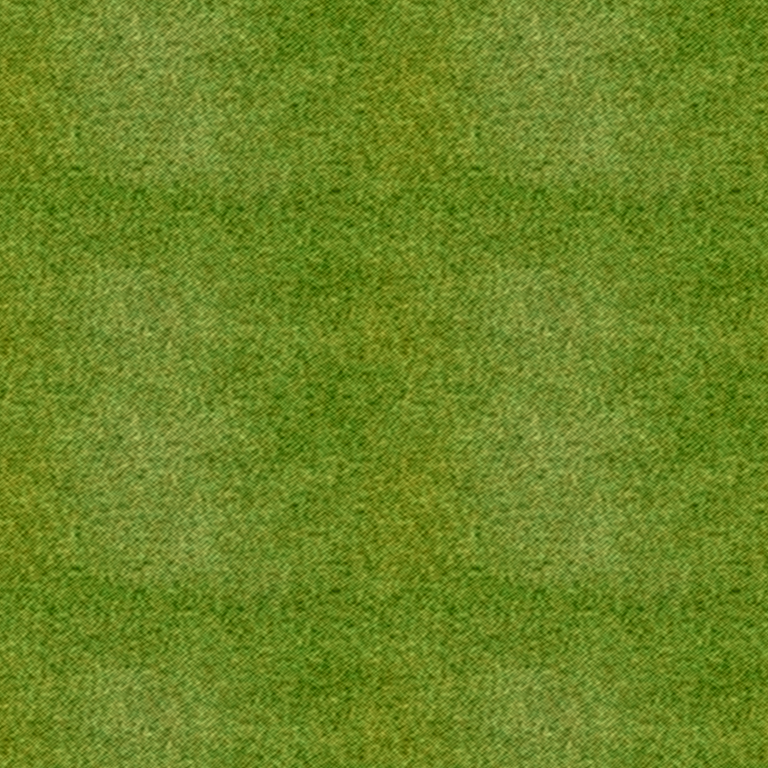
A three.js fragment shader for this texture:

```glsl
// Mown lawn: one seamless turf tile, repeated a little under twice each way.
// Soft pale, lush and olive patches set the hue; sheared, wrapping gradient
// noise lays fine slanted blades over them.
varying vec2 vUv;

const float REPEATS = 1.92;          // tiles across and down
const vec2 BLADE_CELLS = vec2(112.0, 70.0); // blade cells per tile: across, along
const float TUFT_CELLS = 58.0;
const float BLADE_CONTRAST = 0.20;
const float MOTTLE_CONTRAST = 0.055;
const float WARP = 0.07;             // raggedness of the patches

const vec3 TURF  = vec3(0.405, 0.515, 0.125);
const vec3 PALE  = vec3(0.515, 0.580, 0.265);
const vec3 LUSH  = vec3(0.315, 0.460, 0.045);
const vec3 OLIVE = vec3(0.455, 0.520, 0.095);
const vec3 STRAW = vec3(0.070, 0.015, 0.010); // warm and cool hue drift
const vec3 BLADE_TINT = vec3(1.0, 0.97, 0.85);

// Unit gradient from a lattice cell
vec2 gradient(vec2 cell, float seed) {
  vec3 h = fract(vec3(cell.xyx + seed) * vec3(0.1031, 0.1030, 0.0973));
  h += dot(h, h.yzx + 33.33);
  float angle = 6.28318 * fract((h.x + h.y) * h.z);
  return vec2(cos(angle), sin(angle));
}

// Gradient noise that wraps after the given number of cells
float noise(vec2 p, vec2 period, float seed) {
  vec2 cell = floor(p);
  vec2 f = p - cell;
  vec2 w = f * f * f * (f * (f * 6.0 - 15.0) + 10.0);
  vec2 a = mod(cell, period);
  vec2 b = mod(cell + 1.0, period);
  float n00 = dot(gradient(a, seed), f);
  float n10 = dot(gradient(vec2(b.x, a.y), seed), f - vec2(1.0, 0.0));
  float n01 = dot(gradient(vec2(a.x, b.y), seed), f - vec2(0.0, 1.0));
  float n11 = dot(gradient(b, seed), f - 1.0);
  return mix(mix(n00, n10, w.x), mix(n01, n11, w.x), w.y);
}

float tileNoise(vec2 p, float cells, float seed) {
  return noise(p * cells, vec2(cells), seed);
}

// Octaves of wrapping noise for broad mottling
float mottle(vec2 p, float cells, float seed) {
  float sum = 0.0;
  float gain = 1.0;
  for (int i = 0; i < 4; i++) {
    sum += gain * tileNoise(p, cells, seed + float(i) * 17.0);
    cells *= 2.0;
    gain *= 0.7;
  }
  return sum;
}

// Soft elliptical patch, wrapped across the tile edges
float patchAt(vec2 p, vec2 centre, vec2 radius) {
  vec2 d = p - centre;
  d = (d - floor(d + 0.5)) / radius;
  return exp(-dot(d, d));
}

// Slanted blades: a shear keeps the lattice seamless
float blades(vec2 p, float slant, float seed) {
  return noise(vec2(p.x + slant * p.y, p.y) * BLADE_CELLS, BLADE_CELLS, seed);
}

void main() {
  // Tile space, running down from the top left
  vec2 p = fract(vec2(vUv.x, 1.0 - vUv.y) * REPEATS);
  vec2 q = p + WARP * vec2(mottle(p, 6.0, 3.0), mottle(p, 6.0, 91.0));

  // Patches of differing growth
  float pale = patchAt(q, vec2(0.38, 0.12), vec2(0.21, 0.16))
             + 0.8 * patchAt(q, vec2(0.44, 0.35), vec2(0.19, 0.10))
             + 0.9 * patchAt(q, vec2(0.37, 0.79), vec2(0.20, 0.14))
             + 0.6 * patchAt(q, vec2(0.67, 0.47), vec2(0.10, 0.06));
  float lush = 0.8 * patchAt(q, vec2(0.20, 0.49), vec2(0.29, 0.05))
             + 0.8 * patchAt(q, vec2(0.82, 0.66), vec2(0.13, 0.11))
             + 0.8 * patchAt(q, vec2(0.78, 0.04), vec2(0.14, 0.11))
             + 0.5 * patchAt(q, vec2(0.92, 0.96), vec2(0.05, 0.04))
             + 0.4 * patchAt(q, vec2(0.62, 0.56), vec2(0.22, 0.07));
  float olive = patchAt(q, vec2(0.04, 0.28), vec2(0.15, 0.20))
              + 0.9 * patchAt(q, vec2(0.98, 0.80), vec2(0.15, 0.15));

  vec3 color = mix(TURF, OLIVE, min(olive, 1.0) * 0.8);
  color = mix(color, PALE, min(pale, 1.0) * 0.75);
  color = mix(color, LUSH, min(lush, 1.0) * 0.75);

  // Uneven shade and warmth between tufts
  color += MOTTLE_CONTRAST * mottle(p, 9.0, 40.0);
  color += STRAW * mottle(p, 22.0, 140.0);

  // Blades leaning both ways, over rounder tufts
  float grain = 1.1 * blades(p, 1.0, 11.0)
              + 0.8 * blades(p, -1.0, 57.0)
              + 0.6 * tileNoise(p, TUFT_CELLS, 203.0);
  color += BLADE_CONTRAST * grain * BLADE_TINT;

  gl_FragColor = vec4(clamp(color, 0.0, 1.0), 1.0);
}
```
